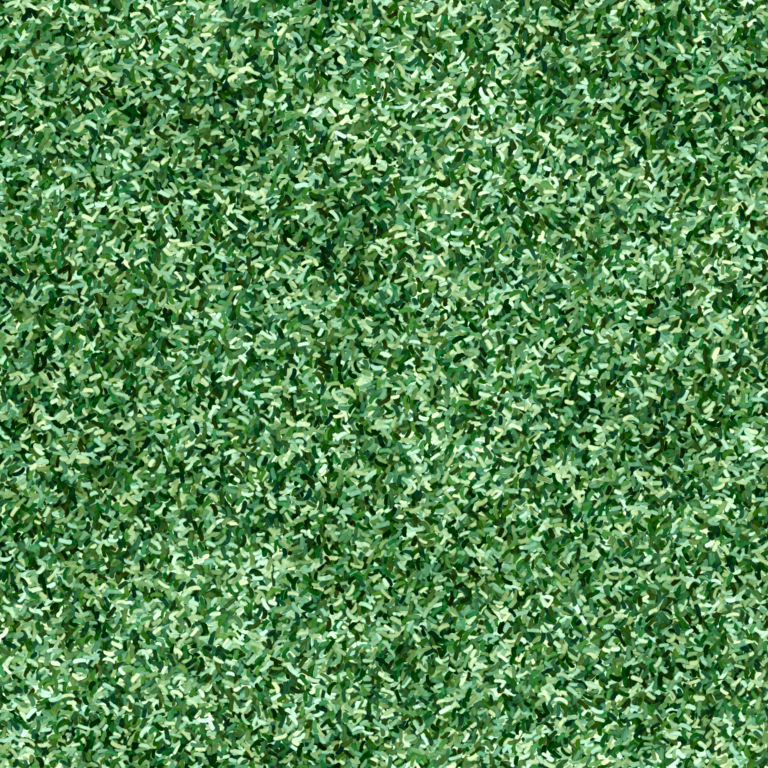
A Shadertoy shader for this texture:

```glsl
vec4 hash4(vec3 p) {
    vec4 q = fract(p.xyzx * vec4(0.1031, 0.1030, 0.0973, 0.1099));
    q += dot(q, q.wzxy + 33.33);
    return fract((q.xxyz + q.yzzw) * q.zywx);
}

float valueNoise(vec2 p) {
    vec2 i = floor(p), f = fract(p);
    f = f * f * (3.0 - 2.0 * f);
    float low = mix(hash4(vec3(i, 71.0)).x, hash4(vec3(i + vec2(1, 0), 71.0)).x, f.x);
    float high = mix(hash4(vec3(i + vec2(0, 1), 71.0)).x, hash4(vec3(i + 1.0, 71.0)).x, f.x);
    return mix(low, high, f.y);
}

// Deep shade green at 0, pale leaf green at 1
vec3 grassRamp(float tone) {
    float t = clamp(tone, -0.08, 1.12);
    return vec3(0.045, 0.18, 0.045) + vec3(0.38, 0.66, 0.36) * t + vec3(0.36, 0.11, 0.35) * t * t;
}

// Signed distance to a bent, rounded blade lying along x
float bladeDistance(vec2 p, float halfLength, float radius, float bend) {
    p.y += bend * p.x * p.x;
    p.x -= clamp(p.x, -halfLength, halfLength);
    return length(p) - radius;
}

void mainImage(out vec4 fragColor, in vec2 fragCoord) {
    vec2 uv = fragCoord / iResolution.y;
    float softness = max(0.13, 60.0 / iResolution.y);

    // Broad patches of light and shade
    float patches = 0.6 * valueNoise(uv * 7.0) + 0.4 * valueNoise(uv * vec2(26.0, 15.0) + 9.0) - 0.5;

    // Dark undergrowth with upright streaks
    vec3 color = grassRamp(0.35 * valueNoise(uv * vec2(190.0, 70.0)));

    // Overlapping layers of short cut blades
    for (int layer = 0; layer < 5; layer++) {
        float depth = float(layer);
        vec2 grid = uv * (84.0 + 2.0 * depth) + depth * vec2(7.37, 3.61) + 20.0;
        vec2 cell = floor(grid);
        for (int y = -1; y <= 1; y++)
        for (int x = -1; x <= 1; x++) {
            vec2 id = cell + vec2(x, y);
            vec4 place = hash4(vec3(id, depth + 3.0));
            vec4 look = hash4(vec3(id, depth + 41.0));
            float tone = place.w * 1.16 - 0.08;

            // Pale blades lie flat, dark ones stand upright
            float angle = mix(1.6, 0.0, smoothstep(0.2, 0.9, tone)) + (place.z - 0.5) * 2.3;
            vec2 p = grid - id - place.xy;
            float c = cos(angle), s = sin(angle);
            p = vec2(c * p.x + s * p.y, c * p.y - s * p.x);
            float d = bladeDistance(p, mix(0.25, 0.62, look.x), mix(0.18, 0.29, look.y), (look.z - 0.5) * 0.9);

            // Bright spine, warm or cool tint, richer green in the mid tones
            vec3 blade = grassRamp(tone + patches * 0.3 - 0.25 * d - 0.03);
            blade += (look.w - 0.5) * vec3(0.13, 0.0, -0.13);
            blade -= vec3(0.09, 0.0, 0.10) * step(0.65, look.z) * (1.0 - smoothstep(0.5, 0.8, tone));
            color = mix(color, blade, smoothstep(softness, -softness, d));
        }
    }

    // Fine mottling
    color += (valueNoise(uv * 240.0) - 0.5) * 0.09;
    fragColor = vec4(clamp(color, 0.0, 1.0), 1.0);
}
```
